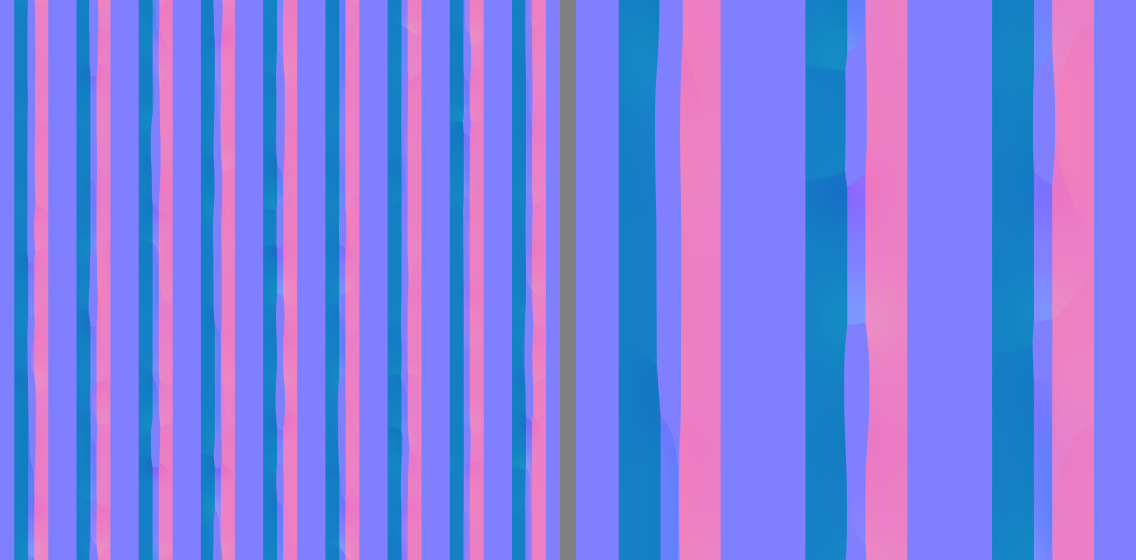
Left: the whole. Right: its middle third, enlarged.
A WebGL 1 fragment shader for this texture map:

```glsl
precision highp float;
// Tangent-space normal map of nine vertical ridges with bevelled flanks and worn, chipped crests.

uniform vec2 u_resolution;

const float RIDGES = 9.0;
const float FLANK_SLOPE = 1.555;

float hash(vec2 p) {
  vec3 q = fract(p.xyx * vec3(0.1031, 0.1030, 0.0973));
  q += dot(q, q.yzx + 33.33);
  return fract((q.x + q.y) * q.z);
}

// Value noise that wraps after a whole number of cells
float wrapNoise(vec2 p, vec2 cells, float seed) {
  vec2 i = floor(p);
  vec2 f = p - i;
  f = f * f * f * (f * (f * 6.0 - 15.0) + 10.0);
  vec2 lo = mod(i, cells) + seed;
  vec2 hi = mod(i + 1.0, cells) + seed;
  return mix(mix(hash(lo), hash(vec2(hi.x, lo.y)), f.x),
             mix(hash(vec2(lo.x, hi.y)), hash(hi), f.x), f.y);
}

// Surface unevenness in ridge periods; above zero the crest is planed off
float wear(vec2 p) {
  vec2 uv = p / RIDGES;
  vec2 fine = vec2(18.0, 13.0);
  vec2 broad = vec2(18.0, 9.0);
  float a = wrapNoise(uv * fine + vec2(0.5, 0.3), fine, 7.0);
  float b = wrapNoise(uv * broad + vec2(0.3, 0.6), broad, 41.0);
  return 0.075 * (min(a, b + 0.08) - 0.42);
}

vec3 encodeNormal(vec2 slope) {
  return normalize(vec3(-slope, 1.0)) * 0.5 + 0.5;
}

void main() {
  vec2 p = gl_FragCoord.xy / u_resolution * RIDGES;
  float pixel = RIDGES / u_resolution.x;
  float x = fract(p.x) - 0.502;
  float dist = abs(x);

  // Unevenness and its gradient
  float w = wear(p);
  float h = 0.01;
  vec2 grad = vec2(wear(p + vec2(h, 0.0)) - wear(p - vec2(h, 0.0)),
                   wear(p + vec2(0.0, h)) - wear(p - vec2(0.0, h))) / (2.0 * h);
  vec2 bump = grad * FLANK_SLOPE;

  // Coverage of the ridge, its crest and the planed part of the crest
  float ridge = clamp((0.273 - dist) / pixel + 0.5, 0.0, 1.0);
  float crest = clamp((0.049 + clamp(w, 0.0, 0.03) - dist) / pixel + 0.5, 0.0, 1.0);
  float planed = clamp(w / (pixel * 0.06) + 0.5, 0.0, 1.0);

  // Flanks rise towards the crest, and their bumps fade towards the foot
  float side = x < 0.0 ? 1.0 : -1.0;
  float fade = 1.0 - 0.6 * smoothstep(0.05, 0.27, dist);
  vec3 flat_ = vec3(0.5, 0.5, 1.0);
  vec3 flank = encodeNormal(vec2(side * FLANK_SLOPE, 0.0) + bump * fade);
  vec3 top = mix(encodeNormal(bump), flat_, planed);

  vec3 color = mix(flat_, mix(flank, top, crest), ridge);
  gl_FragColor = vec4(color, 1.0);
}
```
